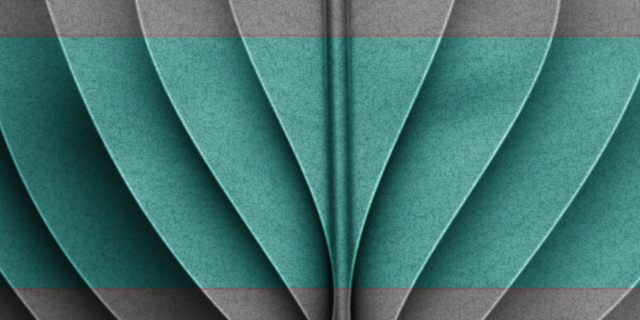
Reproduce this texture procedurally as a Shadertoy shader.

```glsl
// Close-up of a ribbed leaf in grey, with a wide teal band tinting its middle.

// Vein x at four evenly spaced heights, from the top edge to the bottom edge.
const int VEIN_COUNT = 9;
const int LEFT_COUNT = 5;
const vec4 VEINS[VEIN_COUNT] = vec4[VEIN_COUNT](
    vec4(-0.39, -0.286, -0.117, 0.117),
    vec4(-0.117, -0.021, 0.125, 0.372),
    vec4(0.143, 0.271, 0.453, 0.716),
    vec4(0.424, 0.544, 0.747, 0.964),
    vec4(0.716, 0.852, 0.997, 1.039),
    vec4(1.419, 1.286, 1.148, 1.094),
    vec4(1.75, 1.633, 1.427, 1.237),
    vec4(2.07, 1.958, 1.76, 1.51),
    vec4(2.396, 2.292, 2.148, 1.875));

vec2 hash2(vec2 p) {
    vec3 q = fract(p.xyx * vec3(0.1031, 0.103, 0.0973));
    q += dot(q, q.yzx + 33.33);
    return fract((q.xx + q.yz) * q.zy);
}

// Distance to the nearest scattered cell centre.
float cellular(vec2 p) {
    vec2 cell = floor(p), f = fract(p);
    float nearest = 2.0;
    for (int y = -1; y <= 1; y++)
    for (int x = -1; x <= 1; x++) {
        vec2 o = vec2(x, y);
        nearest = min(nearest, length(o + hash2(cell + o) - f));
    }
    return nearest;
}

// Smooth mottling from rotated sine layers.
float layeredSines(vec2 p) {
    float sum = 0.0, amp = 0.5;
    for (int i = 0; i < 4; i++) {
        sum += amp * sin(p.x + 1.7 * sin(p.y * 0.8)) * sin(p.y + 1.3 * sin(p.x * 0.7));
        p = mat2(1.5, 1.1, -1.1, 1.5) * p + 2.3;
        amp *= 0.6;
    }
    return sum;
}

// Cubic through the four stations.
float veinX(vec4 k, float y) {
    float s = 3.0 * (1.0 - y), a = s - 1.0, b = s - 2.0, c = s - 3.0;
    return dot(k, vec4(-a * b * c / 6.0, s * b * c / 2.0, -s * a * c / 2.0, s * a * b / 6.0));
}

float bump(float d, float width) {
    return exp(-d * d / (width * width));
}

float leafTone(vec2 p) {
    // Blade surface: broad mottling, slanted fibres and fine grain
    float side = sign(p.x - 1.06);
    vec2 fibre = vec2(p.x * side * 8.0 + p.y * 5.0, p.y * 55.0 - p.x * side * 22.0);
    float tone = 0.515 + 0.035 * layeredSines(p * 7.0) + 0.022 * layeredSines(fibre);
    tone += 0.10 * (0.5 - cellular(p * 115.0)) + 0.06 * (0.5 - cellular(p * 48.0));
    vec2 smear = p - vec2(1.47, 0.70);
    smear = vec2(smear.x * 0.93 + smear.y * 0.37, smear.y * 0.93 - smear.x * 0.37);
    tone -= 0.09 * exp(-dot(smear * vec2(6.0, 16.0), smear * vec2(6.0, 16.0)));

    // Each vein shades the fold on its outer side and carries a pale ridge
    float ridge = 0.0;
    for (int i = 0; i < VEIN_COUNT; i++) {
        bool left = i < LEFT_COUNT;
        float rank = float(left ? LEFT_COUNT - 1 - i : i - LEFT_COUNT);
        float slope = (veinX(VEINS[i], p.y + 0.01) - veinX(VEINS[i], p.y - 0.01)) / 0.02;
        float d = (p.x - veinX(VEINS[i], p.y)) * (left ? -1.0 : 1.0) / sqrt(1.0 + slope * slope);
        float width = 0.07 + 0.025 * rank + (i == 2 ? 0.14 : 0.0);
        float depth = left ? 0.8 : 0.76 - 0.14 * rank;
        depth *= mix(1.0, 0.5, smoothstep(0.5, 1.0, p.y));
        float shade = exp(-pow(max(d, 0.0) / width, 1.3)) * smoothstep(-0.004, 0.007, d);
        tone *= 1.0 - depth * shade;
        ridge += bump(d + 0.002, 0.005) * (left ? 0.15 : 0.19);
    }

    // Midrib: two dark grooves around a rounded, faintly lined stem
    float m = p.x - mix(1.071, 1.052, p.y);
    float spread = mix(0.025, 0.032, p.y);
    tone *= 1.0 - 0.55 * bump(m + spread, 0.018) - 0.48 * bump(m - spread, 0.016);
    tone -= 0.05 * bump(m, 0.10);
    ridge += 0.06 * bump(m + 0.006, 0.009);
    ridge += 0.12 * smoothstep(0.45, 1.0, p.y) * (bump(m + 0.037, 0.004) + bump(m - 0.034, 0.004));
    return clamp(tone + ridge, 0.05, 0.9);
}

void mainImage(out vec4 fragColor, in vec2 fragCoord) {
    vec2 p = fragCoord / iResolution.y;
    float pixel = 1.0 / iResolution.y;
    float tone = leafTone(p);

    // Teal band over the grey leaf
    vec3 grey = vec3(tone) * vec3(1.0, 0.99, 0.99);
    vec3 teal = vec3(0.02 + 1.18 * tone * tone, 1.17 * tone, 1.12 * tone);
    float bandDistance = abs(p.y - 0.4935) - 0.3945;
    vec3 color = mix(teal, grey, smoothstep(-pixel, pixel, bandDistance));

    // Thin rosy fringe along the band edges
    vec3 rose = tone * vec3(1.05, 0.72, 0.7) + vec3(0.03, 0.0, 0.0);
    color = mix(color, rose, 0.65 * bump(bandDistance - 0.001, 0.004));
    fragColor = vec4(color, 1.0);
}
```
